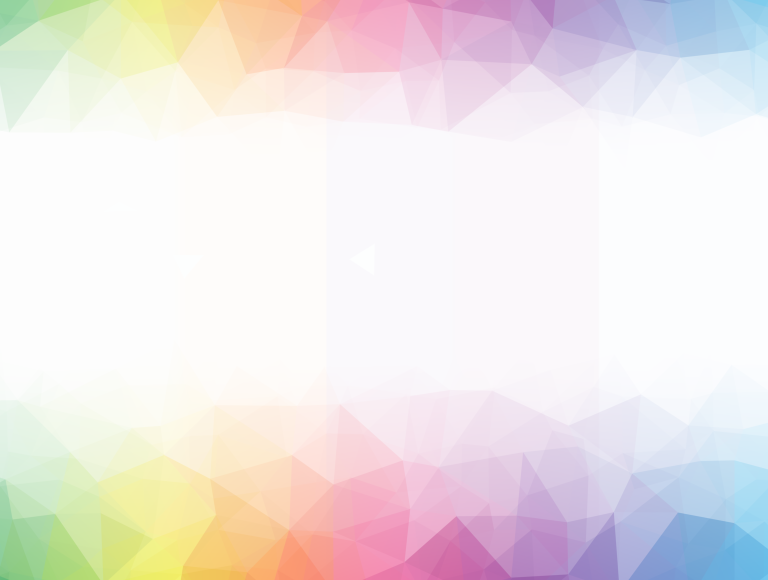
A Shadertoy shader for this background:

```glsl
// Low-poly rainbow facets along the top and bottom, fading into a pale centre.

const vec2  COARSE_CELLS = vec2(13.5, 10.2);
const vec2  FINE_CELLS   = vec2(17.0, 12.8);
const float FINE_MIX     = 0.28;   // share of the finer, translucent mesh
const float JITTER       = 0.70;   // vertex displacement in cells
const float FLATNESS     = 0.72;   // 1 = flat facets, 0 = smooth gradient
const float BOTTOM_REACH = 0.37;
const float TOP_REACH    = 0.25;
const float TOP_STRENGTH = 0.78;
const float FADE_POWER   = 1.5;
const float FADE_VARIANCE = 0.55;
const float HUE_VARIANCE  = 0.05;
const float SHADE_VARIANCE = 0.07;

const vec3 PAPER = vec3(0.992);
const vec3 WARM  = vec3(0.998, 0.988, 0.980);
const vec3 LILAC = vec3(0.980, 0.976, 0.988);
const vec3 ROSE  = vec3(0.984, 0.973, 0.984);
const vec3 COOL  = vec3(0.990, 0.991, 0.997);

// Rainbow from left to right
const vec3 RAINBOW[11] = vec3[11](
    vec3(0.43, 0.76, 0.51), vec3(0.68, 0.85, 0.46), vec3(0.93, 0.92, 0.36),
    vec3(0.98, 0.76, 0.38), vec3(0.97, 0.56, 0.43), vec3(0.95, 0.46, 0.65),
    vec3(0.78, 0.40, 0.66), vec3(0.64, 0.41, 0.70), vec3(0.55, 0.52, 0.77),
    vec3(0.41, 0.62, 0.83), vec3(0.36, 0.74, 0.90));

vec3 hash3(ivec2 cell, int seed) {
    uvec3 v = uvec3(ivec3(cell, seed) + 64) * 1664525u + 1013904223u;
    for (int i = 0; i < 2; i++) {
        v.x += v.y * v.z;
        v.y += v.z * v.x;
        v.z += v.x * v.y;
        v ^= v >> 16u;
    }
    return vec3(v & 65535u) / 65535.0;
}

vec3 rainbow(float x) {
    float t = clamp(x, 0.0, 0.999) * 10.0;
    int i = int(t);
    return mix(RAINBOW[i], RAINBOW[i + 1], fract(t));
}

// Colour strength, greatest at the lower and upper borders
float borderFade(float y) {
    float bottom = pow(clamp(1.0 - y / BOTTOM_REACH, 0.0, 1.0), FADE_POWER);
    float top = pow(clamp(1.0 - (1.0 - y) / TOP_REACH, 0.0, 1.0), FADE_POWER);
    return bottom + TOP_STRENGTH * top;
}

vec3 facetColor(vec2 uv, vec3 rnd, vec3 base) {
    float strength = borderFade(uv.y);
    float varied = strength * (1.0 + FADE_VARIANCE * (rnd.x - 0.5) * (1.4 - strength));
    vec3 hue = rainbow(uv.x + HUE_VARIANCE * (rnd.y - 0.5));
    vec3 color = mix(base, hue, clamp(varied, 0.0, 1.0));
    return color + SHADE_VARIANCE * (rnd.z - 0.5) * strength;
}

float cross2(vec2 a, vec2 b) { return a.x * b.y - a.y * b.x; }

// Positive inside a triangle of either winding
float insideDistance(vec2 p, vec2 a, vec2 b, vec2 c) {
    float winding = sign(cross2(b - a, c - a));
    float ab = cross2(normalize(b - a), p - a);
    float bc = cross2(normalize(c - b), p - b);
    float ca = cross2(normalize(a - c), p - c);
    return min(winding * ab, min(winding * bc, winding * ca));
}

vec2 vertex(ivec2 cell, int seed) {
    return vec2(cell) + JITTER * (hash3(cell, seed).xy - 0.5);
}

// Triangulated jittered grid; each quad is split along its shorter diagonal
vec3 facetMesh(vec2 uv, vec2 cells, int seed, vec3 base) {
    vec2 p = uv * cells;
    float blur = 0.7 * cells.y / iResolution.y;
    vec4 sum = vec4(base, 1.0) * 1e-4;
    for (int k = 0; k < 9; k++) {
        ivec2 cell = ivec2(floor(p)) + ivec2(k % 3, k / 3) - 1;
        vec2 a = vertex(cell, seed), b = vertex(cell + ivec2(1, 0), seed);
        vec2 c = vertex(cell + 1, seed), d = vertex(cell + ivec2(0, 1), seed);
        bool split = distance(a, c) < distance(b, d);
        vec2 start = split ? a : b, end = split ? c : d;
        for (int side = 0; side < 2; side++) {
            vec2 tip = split ? (side == 0 ? b : d) : (side == 0 ? a : c);
            float cover = smoothstep(-blur, blur, insideDistance(p, start, end, tip));
            vec2 sampleUv = mix(p, (start + end + tip) / 3.0, FLATNESS) / cells;
            vec3 rnd = hash3(cell, seed + 7 + side);
            sum += cover * vec4(facetColor(sampleUv, rnd, base), 1.0);
        }
    }
    return sum.rgb / sum.a;
}

// Faint upright panels and a few pale shards in the centre
vec3 paleCentre(vec2 uv) {
    float soft = 1.0 / iResolution.x;
    vec3 color = mix(PAPER, WARM, smoothstep(0.22, 0.25, uv.x));
    color = mix(color, LILAC, smoothstep(-soft, soft, uv.x - 0.425));
    color = mix(color, ROSE, smoothstep(0.57, 0.61, uv.x));
    color = mix(color, COOL, smoothstep(-soft, soft, uv.x - 0.78));
    float shard = insideDistance(uv, vec2(0.455, 0.553), vec2(0.488, 0.58), vec2(0.487, 0.525));
    shard = max(shard, insideDistance(uv, vec2(0.225, 0.56), vec2(0.265, 0.56), vec2(0.24, 0.52)));
    shard = max(shard, insideDistance(uv, vec2(0.135, 0.635), vec2(0.178, 0.637), vec2(0.155, 0.652)));
    return mix(color, vec3(0.992, 0.996, 0.998), smoothstep(-soft, soft, shard));
}

void mainImage(out vec4 fragColor, in vec2 fragCoord) {
    vec2 uv = fragCoord / iResolution.xy;
    vec3 base = paleCentre(uv);
    vec3 coarse = facetMesh(uv, COARSE_CELLS, 3, base);
    vec3 fine = facetMesh(uv, FINE_CELLS, 29, base);
    fragColor = vec4(clamp(mix(coarse, fine, FINE_MIX), 0.0, 1.0), 1.0);
}
```
